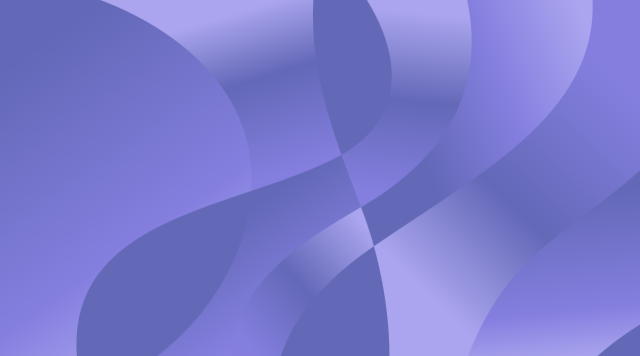
Give the GLSL for this background, as a WebGL 2 fragment shader.

```glsl
#version 300 es
precision highp float;
// Overlapping violet ribbons with sweeping curved edges and soft gradients.
uniform vec2 u_resolution;
out vec4 fragColor;

#define HEIGHT 4.26
#define DARK vec3(0.388, 0.408, 0.718)
#define VIOLET vec3(0.518, 0.498, 0.875)
#define LIGHT vec3(0.667, 0.647, 0.933)

vec2 bezier(vec2 a, vec2 b, vec2 c, vec2 d, float t) {
    float u = 1.0 - t;
    return u * u * u * a + 3.0 * u * u * t * b + 3.0 * u * t * t * c + t * t * t * d;
}

// Horizontal offset from a curve whose y always increases
float offsetFrom(vec2 p, vec2 a, vec2 b, vec2 c, vec2 d) {
    float lo = 0.0, hi = 1.0;
    for (int i = 0; i < 20; i++) {
        float mid = 0.5 * (lo + hi);
        if (bezier(a, b, c, d, mid).y < p.y) lo = mid;
        else hi = mid;
    }
    return p.x - bezier(a, b, c, d, 0.5 * (lo + hi)).x;
}

// Two curves joined at m
float offsetFromPair(vec2 p, vec2 a, vec2 b, vec2 c, vec2 m, vec2 d, vec2 e, vec2 f) {
    bool upper = p.y < m.y;
    return offsetFrom(p, upper ? a : m, upper ? b : d, upper ? c : e, upper ? m : f);
}

// Antialiased mask, 1 on the right of an edge
float rightOf(float d) {
    return clamp(0.5 + d / max(fwidth(d), 1e-5), 0.0, 1.0);
}

// Linear gradient through three colours along an axis
vec3 ramp(vec2 p, vec2 axis, vec3 stops, vec3 c0, vec3 c1, vec3 c2) {
    float s = dot(p, axis);
    vec3 col = mix(c0, c1, clamp((s - stops.x) / (stops.y - stops.x), 0.0, 1.0));
    return mix(col, c2, clamp((s - stops.y) / (stops.z - stops.y), 0.0, 1.0));
}

void main() {
    // Canvas units, y measured down from the top
    vec2 p = gl_FragCoord.xy / u_resolution.y * HEIGHT;
    p.y = HEIGHT - p.y;

    // Edges of the ribbons, from left to right
    float panelEdge = rightOf(offsetFromPair(p,
        vec2(1.20, 0.0), vec2(1.95, 0.28), vec2(3.01, 0.95), vec2(3.01, 2.15),
        vec2(3.01, 2.95), vec2(2.55, 3.75), vec2(1.88, 4.26)));
    float outerEdge = rightOf(offsetFromPair(p,
        vec2(4.39, 0.0), vec2(4.85, 0.75), vec2(4.80, 1.45), vec2(4.07, 1.86),
        vec2(2.90, 2.50), vec2(0.80, 2.55), vec2(0.92, 4.26)));
    float middleEdge = rightOf(offsetFromPair(p,
        vec2(5.59, 0.0), vec2(5.80, 1.00), vec2(5.40, 1.85), vec2(4.32, 2.48),
        vec2(3.50, 2.95), vec2(2.80, 3.45), vec2(2.78, 4.26)));
    float innerEdge = rightOf(offsetFromPair(p,
        vec2(7.09, 0.0), vec2(7.15, 1.37), vec2(5.70, 2.10), vec2(4.47, 2.95),
        vec2(4.00, 3.27), vec2(3.55, 3.70), vec2(3.36, 4.26)));
    float crossing = rightOf(offsetFromPair(p,
        vec2(3.75, 0.0), vec2(3.70, 0.95), vec2(4.05, 1.75), vec2(4.32, 2.48),
        vec2(4.56, 3.10), vec2(4.66, 3.75), vec2(4.66, 4.26)));
    float lowerEdge = rightOf(offsetFrom(p,
        vec2(7.68, 2.02), vec2(6.75, 2.85), vec2(6.10, 3.00), vec2(5.60, 4.26)));
    float cornerEdge = rightOf(offsetFrom(p,
        vec2(7.68, 3.87), vec2(7.50, 3.98), vec2(7.32, 4.11), vec2(7.15, 4.26)));

    // Gradient of each surface
    vec3 panel = ramp(p, vec2(0.57, 0.82), vec3(0.7, 3.3, 4.6), DARK, VIOLET, LIGHT);
    vec3 topLeft = ramp(p, vec2(0.3, 1.0), vec3(1.0, 1.87, 3.1), LIGHT, DARK, VIOLET);
    vec3 topRight = ramp(p, vec2(-0.1, 1.0), vec3(-0.35, 0.72, 1.85), LIGHT, DARK, VIOLET);
    vec3 sweep = ramp(p, vec2(0.55, 0.83), vec3(3.7, 4.95, 6.5), DARK, VIOLET, LIGHT);
    vec3 lowRibbon = ramp(p, vec2(-0.75, 0.66), vec3(-1.5, -0.45, 0.5), LIGHT, DARK, VIOLET);
    vec3 highRibbon = ramp(p, vec2(0.93, -0.37), vec3(4.0, 5.2, 6.4), DARK, VIOLET, LIGHT);
    vec3 wideRibbon = ramp(p, vec2(0.69, -0.72), vec3(1.0, 2.45, 4.4), LIGHT, DARK, VIOLET);
    vec3 lowerRight = ramp(p, vec2(0.1, 1.0), vec3(3.0, 4.4, 5.0), DARK, VIOLET, LIGHT);

    // Layers, each covering the right side of its edge
    vec3 col = mix(mix(panel, topLeft, panelEdge), DARK, crossing);
    col = mix(col, mix(mix(DARK, sweep, panelEdge), topRight, crossing), outerEdge);
    col = mix(col, mix(lowRibbon, highRibbon, crossing), middleEdge);
    col = mix(col, mix(DARK, wideRibbon, crossing), innerEdge);
    col = mix(col, lowerRight, lowerEdge);
    col = mix(col, DARK, cornerEdge);
    fragColor = vec4(col, 1.0);
}
```
